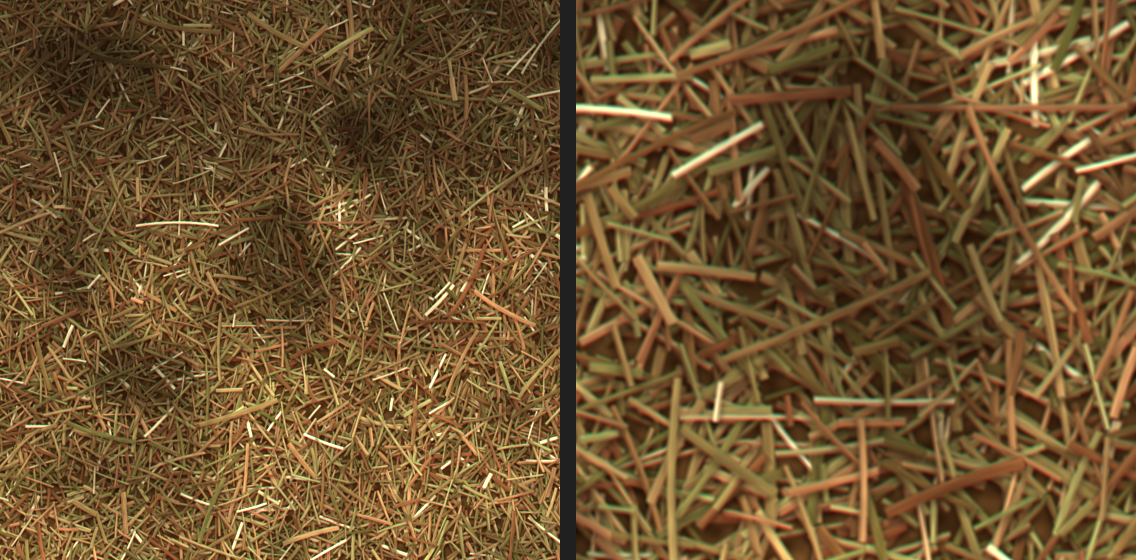
Left, the full canvas; right, a detail of the centre.
Write a WebGL 2 fragment shader that draws this texture.

```glsl
#version 300 es
precision highp float;
// Chopped straw lying in a loose heap: many layers of short, thin stalks
// scattered on jittered grids, each shading the layers below it, under a
// soft uneven light that fades toward the top.

uniform vec2 u_resolution;
out vec4 fragColor;

float hash(vec2 p) {
  return fract(sin(dot(p, vec2(127.1, 311.7))) * 43758.5453);
}

vec2 hash2(vec2 p) {
  return vec2(hash(p), hash(p + 57.31));
}

float noise(vec2 p) {
  vec2 i = floor(p), f = fract(p);
  f = f * f * (3.0 - 2.0 * f);
  return mix(mix(hash(i), hash(i + vec2(1, 0)), f.x),
             mix(hash(i + vec2(0, 1)), hash(i + vec2(1, 1)), f.x), f.y);
}

float fbm(vec2 p) {
  return 0.55 * noise(p) + 0.3 * noise(p * 2.1 + 4.7) + 0.15 * noise(p * 4.3 + 9.2);
}

// Stalk colour: brown to gold, leaning red or olive, now and then bleached
vec3 strawColor(vec2 seed) {
  vec2 pick = hash2(seed + 31.7);
  vec3 tint = mix(vec3(0.37, 0.27, 0.14), vec3(0.70, 0.58, 0.36), pick.x);
  tint += (pick.y - 0.5) * vec3(0.14, -0.07, 0.0);
  float bleached = smoothstep(0.89, 0.97, hash(seed + 83.3));
  return mix(tint, vec3(0.98, 0.90, 0.68), bleached);
}

// Paints one grid of stalks over the colour below
vec3 strawLayer(vec3 color, vec2 p, float cell, float layer, float density, float thick) {
  float edge = max(0.0018, 0.8 / u_resolution.y);
  vec2 home = floor(p / cell);
  for (int k = 0; k < 9; k++) {
    vec2 id = home + vec2(k % 3, k / 3) - 1.0;
    vec2 seed = id + layer * vec2(17.3, 29.9);
    if (hash(seed + 5.5) > density) continue;
    vec2 q = p - (id + hash2(seed)) * cell;
    vec2 shape = hash2(seed + 11.9);
    float halfLength = cell * mix(0.22, 0.88, shape.y);
    if (dot(q, q) > (halfLength + 0.01) * (halfLength + 0.01)) continue;

    // Straw axes, with a slight bend
    float angle = shape.x * 3.14159;
    vec2 dir = vec2(cos(angle), sin(angle));
    vec2 form = hash2(seed + 23.1);
    float along = dot(q, dir);
    float across = dot(q, vec2(-dir.y, dir.x));
    across += (form.y - 0.5) * 3.0 * along * along;
    float width = thick * mix(0.6, 1.4, form.x * form.x);
    float ends = smoothstep(edge, -edge, abs(along) - halfLength);

    // Contact shadow, mostly below the stalk
    float shadowGap = abs(across + 0.002 * dir.x) - width;
    color *= 1.0 - 0.32 * ends * smoothstep(0.005, -0.002, shadowGap);

    // Round body with faint red and green fringes on its two sides
    vec3 side = across + 0.0006 * dir.x * vec3(1.0, -0.5, -0.5);
    vec3 cover = ends * smoothstep(vec3(edge), vec3(-edge), abs(side) - width);
    float roundness = 1.04 - 0.2 * smoothstep(-width, width, -across * sign(dir.x));
    float fiber = 0.88 + 0.24 * noise(vec2(along * 90.0, across * 400.0) + seed);
    color = mix(color, strawColor(seed) * roundness * fiber, cover);
  }
  return color;
}

void main() {
  vec2 p = gl_FragCoord.xy / u_resolution.y;

  // Dark crumbs at the bottom of the heap
  vec3 color = mix(vec3(0.15, 0.09, 0.035), vec3(0.36, 0.25, 0.13), noise(p * 120.0));

  // Fine stalks, upper layers brighter
  for (int i = 0; i < 16; i++) {
    float layer = float(i);
    float cell = mix(0.028, 0.060, hash(vec2(layer, 3.7)));
    color = strawLayer(color * 0.985, p + layer * 0.137, cell, layer, 0.9, 0.0025);
  }
  // A few long, thick stalks on top
  for (int i = 0; i < 2; i++) {
    float layer = 20.0 + float(i);
    color = strawLayer(color, p + layer * 0.219, 0.085, layer, 0.3, 0.0035);
  }

  // Uneven light: shaded top, sunlit bottom, scattered hollows
  float height = p.y + 0.35 * (fbm(p * 3.0 + 2.3) - 0.5);
  float shade = smoothstep(0.3, 0.78, height);
  float light = mix(1.26, 0.80, shade) * mix(0.66, 1.38, fbm(p * 6.5 + 7.1));
  light *= 1.0 - 0.35 * smoothstep(0.58, 0.78, fbm(p * 5.0 + 31.4));
  color *= light;
  color = mix(color, vec3(dot(color, vec3(0.35, 0.5, 0.15))), 0.06 * shade);

  // Warm light scattered between the stalks
  color += vec3(0.065, 0.032, 0.008);
  fragColor = vec4(clamp(color, 0.0, 1.0), 1.0);
}
```
